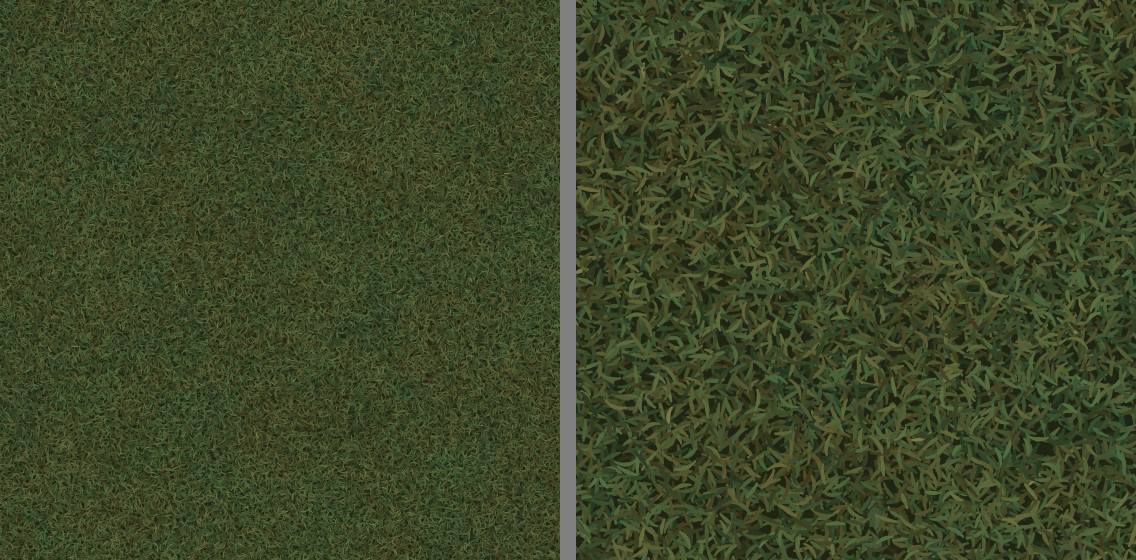
Left, the full canvas; right, a detail of the centre.
Write a WebGL 2 fragment shader that draws this texture.

```glsl
#version 300 es
precision highp float;

#define CELLS 100.0       // blade cells across the canvas height
#define LAYERS 7          // stacked layers of blades
#define HALF_LENGTH 0.65  // blade half length, in cells
#define HALF_WIDTH 0.125  // blade half width, in cells
#define SOIL vec3(0.125, 0.145, 0.075)
#define SHADE vec3(0.135, 0.160, 0.080)
#define SUNLIT vec3(0.365, 0.425, 0.245)
#define STRAW vec3(0.47, 0.48, 0.30)
#define STRAW_CHANCE 0.0015
#define PATCH_TONE 0.055
#define HUE_SPREAD 0.085

uniform vec2 u_resolution;
out vec4 fragColor;

// Integer hash giving four values in 0..1
vec4 hash4(ivec3 key) {
    uvec4 v = uvec4(ivec4(key, key.x + key.y * 57 + key.z * 131));
    v = v * 1664525u + 1013904223u;
    v += v.yzxy * v.wxyz;
    v ^= v >> 16u;
    v += v.yzxy * v.wxyz;
    v ^= v >> 16u;
    return vec4(v >> 8u) / 16777216.0;
}

// Layered, warped sines for broad mottling, roughly -1..1
float mottle(vec2 p, float seed) {
    float sum = 0.0;
    float frequency = 11.0;
    float weight = 0.3;
    for (int i = 0; i < 7; i++) {
        float angle = 2.4 * float(i) + seed;
        vec2 along = vec2(cos(angle), sin(angle));
        vec2 across = vec2(-along.y, along.x);
        float bend = 1.6 * sin(dot(p, across) * frequency * 0.8 + seed * 3.1);
        sum += weight * sin(dot(p, along) * frequency + bend + angle * 5.0);
        frequency *= 1.5;
        weight *= 0.93;
    }
    return sum;
}

// Signed distance to a curved, tapered blade centred at the origin
float bladeDistance(vec2 p, float angle, float curve, float halfLength) {
    float c = cos(angle);
    float s = sin(angle);
    vec2 q = vec2(c * p.x + s * p.y, c * p.y - s * p.x);
    q.y += curve * (q.x * q.x - 0.15);
    float taper = 1.0 - 0.4 * smoothstep(0.0, halfLength, abs(q.x));
    return length(vec2(max(abs(q.x) - halfLength, 0.0), q.y)) - HALF_WIDTH * taper;
}

void main() {
    vec2 uv = gl_FragCoord.xy / u_resolution.y;
    float soft = 0.65 * CELLS / u_resolution.y;

    float patchTone = PATCH_TONE * mottle(uv, 0.7);
    float patchHue = 0.2 * mottle(uv * 1.2, 4.3);
    vec3 color = SOIL;

    // Blades, painted from the ground upwards
    for (int layer = 0; layer < LAYERS; layer++) {
        float height = float(layer + 1) / float(LAYERS);
        vec2 grid = uv * CELLS + float(layer) * vec2(0.37, 0.61);
        ivec2 home = ivec2(floor(grid));

        for (int y = -1; y <= 1; y++) {
            for (int x = -1; x <= 1; x++) {
                ivec2 cell = home + ivec2(x, y);
                vec4 shape = hash4(ivec3(cell, layer));
                vec4 tint = hash4(ivec3(cell, layer + 40));

                vec2 offset = grid - vec2(cell) - shape.xy;
                float halfLength = HALF_LENGTH * mix(0.6, 1.0, tint.w);
                float d = bladeDistance(offset, shape.z * 6.2832, shape.w * 1.2 - 0.6, halfLength);
                float cover = 1.0 - smoothstep(-soft, soft, d);

                // Tone rises with height; hue drifts from teal to brown
                float tone = 0.75 * tint.x + 0.36 * height - 0.08 + patchTone;
                float warmth = tint.y - 0.5 + patchHue;
                vec3 blade = mix(SHADE, SUNLIT, tone);
                blade += HUE_SPREAD * warmth * vec3(1.0, -0.25, -0.35);
                blade = mix(blade, STRAW, step(tint.z, STRAW_CHANCE));
                color = mix(color, blade, cover);
            }
        }
    }

    fragColor = vec4(clamp(color, 0.0, 1.0), 1.0);
}
```
